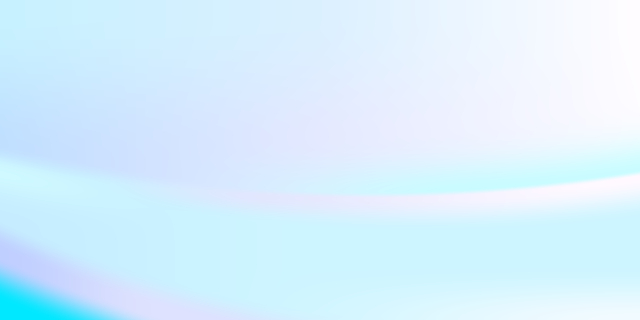
Reproduce this background procedurally as a Shadertoy shader.

```glsl
// Parabolic curve with its lowest point at (center, base)
float bowl(float x, float center, float base, float curvature) {
    float offset = x - center;
    return base + curvature * offset * offset;
}

float glow(float distanceToEdge, float width) {
    float t = distanceToEdge / width;
    return exp(-t * t);
}

float fadeOut(float start, float end, float value) {
    return 1.0 - smoothstep(start, end, value);
}

// Three colours spread evenly over 0..1
vec3 ramp(float t, vec3 first, vec3 middle, vec3 last) {
    vec3 color = mix(first, middle, clamp(t * 2.0, 0.0, 1.0));
    return mix(color, last, clamp(t * 2.0 - 1.0, 0.0, 1.0));
}

// Pale sky with an aqua glow resting on the curved edge
vec3 upperField(vec2 uv, float height) {
    vec3 sky = ramp(uv.x, vec3(0.78, 0.945, 1.0), vec3(0.86, 0.94, 1.0), vec3(1.0, 0.99, 1.0));
    vec3 haze = ramp(uv.x, vec3(0.75, 0.87, 1.0), vec3(0.90, 0.91, 1.0), vec3(0.99, 0.985, 1.0));
    vec3 color = mix(haze, sky, smoothstep(0.5, 0.95, uv.y));
    float aqua = glow(height, 0.10) * smoothstep(0.22, 0.75, uv.x);
    return mix(color, vec3(0.77, 0.99, 1.0), 0.92 * aqua);
}

// Aqua sheet with a bright rim under the curved edge
vec3 lowerField(vec2 uv, float depth) {
    vec3 color = mix(vec3(0.775, 0.93, 1.0), vec3(0.805, 0.96, 1.0), smoothstep(0.0, 0.5, uv.x));

    float sheen = glow(depth - 0.06, 0.06) * fadeOut(0.0, 0.3, uv.x);
    color = mix(color, vec3(0.82, 0.985, 1.0), 0.8 * sheen);

    vec3 rimColor = mix(vec3(0.88, 0.90, 0.995), vec3(1.0, 0.975, 1.0), smoothstep(0.3, 1.0, uv.x));
    float rim = fadeOut(0.015, mix(0.07, 0.14, uv.x), depth) * smoothstep(0.12, 0.42, uv.x);
    color = mix(color, rimColor, rim);

    float cornerLight = fadeOut(0.0, 0.17, uv.y) * smoothstep(0.35, 1.0, uv.x);
    return mix(color, vec3(0.97, 0.985, 1.0), 0.85 * cornerLight);
}

// Lavender fold that deepens to cyan in the lower left corner
vec3 addFold(vec3 color, vec2 uv, float height) {
    vec3 lavender = mix(vec3(0.75, 0.81, 1.0), vec3(0.87, 0.885, 0.995), smoothstep(0.0, 0.25, uv.x));
    float reach = fadeOut(0.35, 0.65, uv.x);
    color = mix(color, lavender, fadeOut(-0.01, 0.085, height) * reach);
    float cyan = smoothstep(0.04, 0.17, -height) * fadeOut(0.15, 0.35, uv.x);
    return mix(color, vec3(0.0, 0.91, 1.0), cyan);
}

void mainImage(out vec4 fragColor, in vec2 fragCoord) {
    vec2 uv = fragCoord / iResolution.xy;
    float edgeHeight = uv.y - bowl(uv.x, 0.575, 0.39, 0.38);
    float foldHeight = uv.y - bowl(uv.x, 0.69, -0.075, 0.65);

    vec3 lower = addFold(lowerField(uv, max(-edgeHeight, 0.0)), uv, foldHeight);
    vec3 upper = upperField(uv, max(edgeHeight, 0.0));

    // The edge sharpens from left to right
    float softness = mix(0.035, 0.01, smoothstep(0.0, 0.5, uv.x));
    vec3 color = mix(lower, upper, smoothstep(-softness, softness, edgeHeight));
    fragColor = vec4(color, 1.0);
}
```
